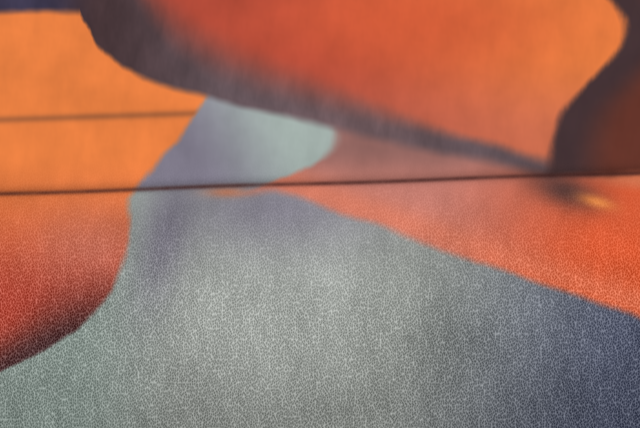
Write a WebGL 1 fragment shader that draws this texture.

```glsl
precision highp float;
uniform vec2 u_resolution;

const float EDGE_BLUR = 0.012;
const float EDGE_WOBBLE = 0.008;
const float CLOUD_GAIN = 0.055;
const float GRAIN_GAIN = 0.24;
const float THREAD_GAIN = 0.035;
const float WEAVE_GAIN = 0.025;
const vec2 GRAIN_SCALE = vec2(235.0, 150.0);
const vec2 THREAD_SCALE = vec2(130.0, 36.0);
const float WEAVE_FREQ = 690.0;

const vec3 ORANGE = vec3(0.91, 0.50, 0.26);
const vec3 RED = vec3(0.69, 0.29, 0.23);
const vec3 SALMON = vec3(0.77, 0.49, 0.44);
const vec3 RUST = vec3(0.84, 0.36, 0.22);
const vec3 UMBER = vec3(0.27, 0.20, 0.21);
const vec3 SLATE = vec3(0.38, 0.32, 0.34);
const vec3 MAUVE = vec3(0.50, 0.48, 0.54);
const vec3 PALE = vec3(0.62, 0.67, 0.65);
const vec3 SAGE = vec3(0.595, 0.61, 0.59);
const vec3 NAVY = vec3(0.28, 0.30, 0.39);

vec2 hash2(vec2 cell) {
  vec2 q = fract(cell * vec2(0.1031, 0.1137));
  q += dot(q, q.yx + 33.3);
  return fract((q.x + q.y) * q.yx * vec2(7.13, 9.71));
}

// Distance to the nearest scattered point
float cellular(vec2 p) {
  vec2 cell = floor(p);
  vec2 f = fract(p);
  float nearest = 2.0;
  for (int j = -1; j <= 1; j++) {
    for (int i = -1; i <= 1; i++) {
      vec2 o = vec2(float(i), float(j));
      vec2 d = o + hash2(cell + o) - f;
      nearest = min(nearest, dot(d, d));
    }
  }
  return sqrt(nearest);
}

// Layered, warped sines, about -1 to 1
float clouds(vec2 p) {
  float sum = 0.0;
  float gain = 0.5;
  for (int i = 0; i < 5; i++) {
    sum += gain * sin(p.x + 1.3 * sin(p.y)) * cos(p.y * 0.9 + sin(p.x * 0.7));
    p = mat2(1.5, 1.1, -1.1, 1.5) * p + 2.3;
    gain *= 0.6;
  }
  return sum;
}

float inside(float dist, float blur) {
  return smoothstep(-blur, blur, dist);
}

float spot(vec2 p, vec2 center, vec2 radius) {
  vec2 q = (p - center) / radius;
  return exp(-dot(q, q));
}

float seam(float dist, float width) {
  return exp(-dist * dist / (width * width));
}

void main() {
  // Height units, with y running down from the top edge
  vec2 uv = gl_FragCoord.xy / u_resolution.y;
  vec2 p = vec2(uv.x, 1.0 - uv.y);
  float cloud = clouds(p * vec2(9.0, 13.0));
  float streak = clouds(p * vec2(42.0, 19.0) + 4.0);
  vec2 e = p + EDGE_WOBBLE * vec2(streak, cloud);

  // Contours of the painted shapes
  float bandLow = max(0.128 + 0.22 * e.x - 0.139 * exp((0.186 - e.x) / 0.07), 0.028);
  float bandTop = 0.3 * e.x - 0.105 * exp((0.35 - e.x) / 0.095);
  float drop = max(e.y - 0.47, 0.0);
  float leftEdge = 0.30 + 0.776 * max(0.47 - e.y, 0.0) - 4.7 * drop * drop * drop;
  float paleEdge = 0.79 - 13.5 * (e.y - 0.32) * (e.y - 0.32);
  float wedgeLow = max(0.447 + 0.345 * (e.x - 0.645), 0.447);
  float rightEdge = 1.28 + 0.185 * exp(-pow((e.y - 0.07) / 0.15, 2.0));
  float seamY = 0.453 - 0.033 * p.x + 0.0012 * sin(p.x * 9.0);

  // Grey ground
  vec3 col = mix(SAGE, MAUVE, 0.8 * spot(p, vec2(0.64, 0.48), vec2(0.26, 0.10)));
  col = mix(col, vec3(0.51, 0.58, 0.55), 0.6 * smoothstep(0.45, 0.15, p.x));
  col = mix(col, NAVY, 0.85 * smoothstep(0.9, 1.55, p.x + 0.25 * (p.y - 0.7)));
  col = mix(col, MAUVE * 0.9, 0.8 * spot(p, vec2(0.40 - 0.25 * (p.y - 0.5), 0.54), vec2(0.06, 0.17)));
  col += 0.05 * spot(p, vec2(0.77, 0.64), vec2(0.08, 0.16));
  col += 0.04 * spot(p, vec2(0.55, 0.72), vec2(0.14, 0.18));
  col -= 0.06 * spot(p, vec2(1.06, 0.78), vec2(0.10, 0.12));
  col *= 1.0 - 0.12 * smoothstep(0.75, 1.0, p.y);

  // Pale wedge
  vec3 wedge = mix(MAUVE, PALE, smoothstep(0.42, 0.70, p.x + 0.5 * (0.33 - p.y)));
  col = mix(col, wedge, inside(seamY - p.y, 0.012));

  // Salmon wedge
  vec3 salmon = mix(SALMON, RUST, smoothstep(0.95, 1.45, p.x + 0.4 * (p.y - 0.5)));
  salmon = mix(salmon, vec3(0.57, 0.40, 0.38), 0.95 * smoothstep(0.45, 0.34, p.y));
  salmon = mix(salmon, vec3(0.87, 0.48, 0.36), 0.6 * seam(wedgeLow - p.y - 0.03, 0.04));
  float salmonMask = inside(wedgeLow - e.y, 0.014) * inside(e.x - paleEdge, 0.020);
  col = mix(col, salmon, salmonMask * smoothstep(0.47, 0.60, p.x));

  // Left orange field, scorched near its lower rim
  vec3 field = mix(ORANGE, RED, smoothstep(0.34, 0.72, p.y));
  field = mix(field, SALMON, 0.5 * spot(p, vec2(0.22, 0.58), vec2(0.16, 0.10)));
  float rim = smoothstep(0.60, 0.80, p.y) * smoothstep(0.22, 0.0, leftEdge - p.x);
  field = mix(field, UMBER, 0.9 * rim);
  col = mix(col, field, inside(leftEdge - e.x, EDGE_BLUR));

  // Dark sweeping band, ending at the right shadow
  vec3 band = mix(UMBER, SLATE, smoothstep(0.15, 0.60, p.x));
  band = mix(band, vec3(0.24, 0.22, 0.30), smoothstep(0.23, 0.10, p.x));
  band = mix(band, vec3(0.47, 0.37, 0.38), 0.7 * spot(p, vec2(0.9, 0.28), vec2(0.25, 0.06)));
  band *= 1.0 + 0.08 * streak;
  float bandBlur = mix(EDGE_BLUR, 0.018, smoothstep(0.5, 0.9, p.x));
  col = mix(col, band, inside(bandLow - e.y, bandBlur) * smoothstep(1.33, 1.27, p.x));

  // Upper orange field
  float warm = smoothstep(0.65, 1.4, p.x - 0.6 * (p.y - 0.1));
  vec3 upper = mix(RED, ORANGE, warm);
  upper = mix(upper, RUST, 0.75 * spot(p, vec2(0.95, 0.04), vec2(0.38, 0.13)));
  upper = mix(upper, vec3(0.77, 0.42, 0.34), 0.6 * smoothstep(0.12, 0.32, p.y));
  float topBlur = mix(0.085, 0.020, smoothstep(0.4, 1.1, p.x));
  col = mix(col, upper, inside(bandTop - 0.006 - e.y, topBlur));

  // Shadow at the right and its hooked foot
  vec3 shade = mix(UMBER, vec3(0.40, 0.21, 0.17), smoothstep(0.04, 0.16, p.x - rightEdge));
  col = mix(col, shade, inside(e.x - rightEdge, 0.016) * inside(seamY - e.y, 0.014));
  vec2 foot = vec2(p.x, p.y - 0.25 * (p.x - 1.32));
  col = mix(col, vec3(0.35, 0.24, 0.23), 0.95 * spot(foot, vec2(1.32, 0.445), vec2(0.085, 0.040)));
  col = mix(col, vec3(0.92, 0.56, 0.29), 0.85 * spot(foot, vec2(1.395, 0.453), vec2(0.04, 0.014)));

  // Board seams
  col = mix(col, vec3(0.74, 0.46, 0.34), 0.8 * spot(p, vec2(0.53, 0.449), vec2(0.05, 0.013)));
  float seamDepth = 0.62 + 0.15 * streak;
  col = mix(col, vec3(0.28, 0.15, 0.14), seamDepth * seam(p.y - seamY, 0.0055));
  col *= 1.0 - 0.13 * seam(p.y - seamY + 0.005, 0.013);
  float upperSeam = seam(p.y - 0.280 + 0.033 * p.x, 0.009) * inside(leftEdge - p.x, 0.01);
  col = mix(col, vec3(0.54, 0.33, 0.22), 0.6 * upperSeam);

  // Brush clouds, threads, cellular grain and weave, sharper in the foreground
  float focus = smoothstep(0.34, 0.78, p.y);
  float grain = cellular(p * GRAIN_SCALE) - 0.45;
  float thread = clouds(p * THREAD_SCALE);
  float weave = sin((p.x + 0.3 * p.y) * WEAVE_FREQ) * sin((p.y - 0.2 * p.x) * WEAVE_FREQ);
  col *= 1.0 + CLOUD_GAIN * (cloud + 0.6 * streak);
  col += focus * (GRAIN_GAIN * grain + THREAD_GAIN * thread + WEAVE_GAIN * weave);
  gl_FragColor = vec4(clamp(col, 0.0, 1.0), 1.0);
}
```
